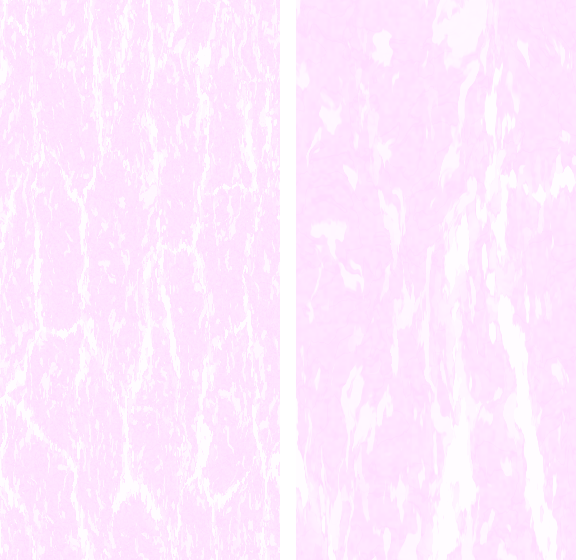
Left, the full canvas; right, a detail of the centre.
This texture is drawn by a Shadertoy shader. Its source:

```glsl
vec2 hash22(vec2 p) {
    vec3 h = fract(p.xyx * vec3(0.1031, 0.1030, 0.0973));
    h += dot(h, h.yzx + 33.33);
    return fract((h.xx + h.yz) * h.zy);
}

float valueNoise(vec2 p) {
    vec2 cell = floor(p), f = fract(p);
    f = f * f * (3.0 - 2.0 * f);
    float low = mix(hash22(cell).x, hash22(cell + vec2(1, 0)).x, f.x);
    float high = mix(hash22(cell + vec2(0, 1)).x, hash22(cell + vec2(1, 1)).x, f.x);
    return mix(low, high, f.y);
}

// Layered noise centred on zero
float fbm(vec2 p) {
    float sum = 0.0, gain = 0.5;
    for (int i = 0; i < 4; i++) {
        sum += gain * (valueNoise(p) - 0.5);
        p = mat2(1.9, 0.3, -0.3, 1.9) * p + 17.3;
        gain *= 0.5;
    }
    return sum;
}

// Canvas distance to the border between the two nearest stretched cells
float veinDistance(vec2 p, vec2 density) {
    vec2 cell = floor(p * density), f = fract(p * density);
    vec2 nearest = vec2(9.0), second = vec2(9.0);
    for (int y = -2; y <= 2; y++) {
        for (int x = -2; x <= 2; x++) {
            vec2 offset = vec2(x, y);
            vec2 r = offset + hash22(cell + offset + 40.0) - f;
            if (dot(r, r) < dot(nearest, nearest)) {
                second = nearest;
                nearest = r;
            } else if (dot(r, r) < dot(second, second)) {
                second = r;
            }
        }
    }
    vec2 across = second - nearest;
    return dot(0.5 * (nearest + second), across) / max(length(across * density), 1e-4);
}

void mainImage(out vec4 fragColor, in vec2 fragCoord) {
    vec2 p = fragCoord / iResolution.x;

    // Bend the stone at a broad and a fine scale
    vec2 q = p;
    q += 0.14 * vec2(fbm(p * vec2(7, 3)), fbm(p * vec2(7, 3) + 31.0));
    q += 0.035 * vec2(fbm(p * vec2(34, 16) + 7.0), fbm(p * vec2(34, 16) + 53.0));

    // Broad veins that swell, break off and fray into upright fibres
    float fibre = fbm(p * vec2(120, 32) + 3.0);
    float broad = veinDistance(q, vec2(6.0, 1.6));
    float width = 0.011 * smoothstep(-0.12, 0.18, fbm(p * vec2(8, 4) + 9.0)) - 0.001;
    float vein = 1.0 - smoothstep(width - 0.002, width + 0.003, broad + 0.055 * fibre);

    // Hairline veins, present only in patches
    float fine = veinDistance(q + 5.0, vec2(17.0, 4.0));
    float patches = smoothstep(-0.1, 0.14, fbm(p * vec2(9, 5) + 61.0));
    float hair = patches * (1.0 - smoothstep(0.0, 0.004, fine + 0.04 * fibre));

    // Narrow flakes, gathered in patches and along the broad veins
    float halo = exp(-broad * 45.0);
    float flakeNoise = fbm(q * vec2(85, 24) + 83.0) + 0.04 * halo + 0.04 * patches;
    float flake = smoothstep(0.14, 0.22, flakeNoise);
    float streak = halo * smoothstep(0.06, 0.14, fibre);
    float white = max(max(vein, 0.75 * hair), max(0.75 * flake, 0.6 * streak));

    // Fine crackle and grain of the pink ground
    float crackle = 1.0 - smoothstep(0.0, 0.05, abs(fbm(q * vec2(55, 44) + 19.0)));
    float grain = valueNoise(p * vec2(220, 200)) - 0.5;
    float ground = 0.896 - 0.02 * crackle + 0.028 * grain + 0.02 * fbm(p * vec2(95, 75));

    float green = mix(ground, 0.99, white);
    fragColor = vec4(1.0, clamp(green, 0.87, 1.0), 1.0, 1.0);
}
```
